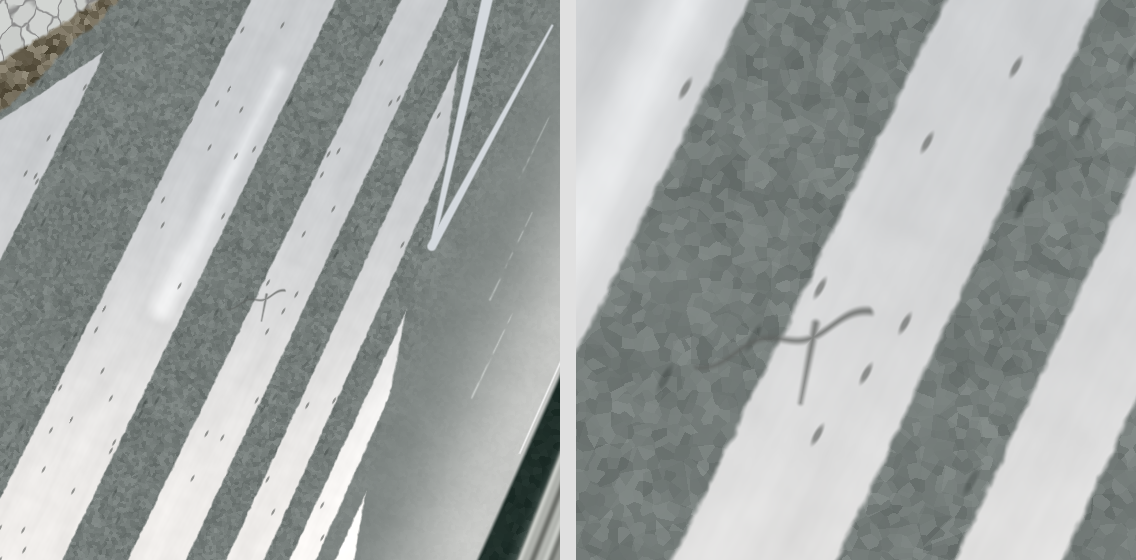
Left: the whole. Right: its middle third, enlarged.
This texture is drawn by a Shadertoy shader. Its source:

```glsl
const int STRIPES = 6;
const vec3 ASPHALT = vec3(0.455, 0.485, 0.475);
const vec3 PAINT_CLEAN = vec3(0.94, 0.93, 0.92);
const vec3 PAINT_WORN = vec3(0.79, 0.80, 0.81);
const vec3 PANEL_LIGHT = vec3(0.78, 0.785, 0.775);
const vec3 SEAL = vec3(0.12, 0.18, 0.16);
const vec3 SOIL = vec3(0.43, 0.40, 0.33);
const vec3 TWIG = vec3(0.38, 0.39, 0.38);

// Stripe edges: left x at bottom and top, then right x at bottom and top
const vec4 EDGES[STRIPES] = vec4[](
    vec4(-1.50, -1.00, -0.27, 0.235), vec4(-0.055, 0.449, 0.111, 0.599),
    vec4(0.228, 0.716, 0.332, 0.801), vec4(0.404, 0.869, 0.471, 0.927),
    vec4(0.517, 0.987, 0.564, 1.011), vec4(0.599, 1.054, 0.70, 1.20));
// Steeper right edge that cuts a stripe to a point, at bottom and top
const vec2 TAPERS[STRIPES] = vec2[](
    vec2(-0.15, 0.218), vec2(2.0), vec2(2.0),
    vec2(0.691, 0.835), vec2(0.640, 0.831), vec2(0.632, 0.802));

vec2 hash2(vec2 p) {
    vec3 q = fract(p.xyx * vec3(0.1031, 0.1030, 0.0973));
    q += dot(q, q.yzx + 33.33);
    return fract((q.xx + q.yz) * q.zy);
}

// Cellular noise: distance to nearest point, its random id, gap to the second
vec3 cells(vec2 p) {
    vec2 base = floor(p);
    vec3 best = vec3(9.0, 0.0, 9.0);
    for (int j = -1; j <= 1; j++)
    for (int i = -1; i <= 1; i++) {
        vec2 c = base + vec2(i, j);
        vec2 h = hash2(c);
        float d = length(c + h - p);
        if (d < best.x) best = vec3(d, fract(h.x * 7.0 + h.y * 13.0), best.x);
        else best.z = min(best.z, d);
    }
    return vec3(best.xy, best.z - best.x);
}

float waves(vec2 p) {
    float sum = 0.0, amp = 0.5;
    for (int i = 0; i < 4; i++) {
        sum += amp * sin(p.x + 1.7 * sin(p.y)) * cos(p.y * 0.8 + p.x * 0.3);
        p = mat2(1.5, 1.1, -1.1, 1.5) * p + 2.3;
        amp *= 0.55;
    }
    return sum;
}

float cover(float d, float soft) { return smoothstep(soft, -soft, d); }

// Straight stroke whose half width runs from ra to rb
float stroke(vec2 p, vec2 a, vec2 b, float ra, float rb) {
    vec2 ab = b - a;
    float t = clamp(dot(p - a, ab) / dot(ab, ab), 0.0, 1.0);
    return length(p - a - t * ab) - mix(ra, rb, t);
}

float stripe(vec2 p, vec4 edge, vec2 taper) {
    float right = min(mix(edge.z, edge.w, p.y), mix(taper.x, taper.y, p.y));
    return 0.9 * max(mix(edge.x, edge.y, p.y) - p.x, p.x - right);
}

// Sparse dashes lying along the stripes
float dashes(vec2 across, vec2 scale, float share) {
    vec3 c = cells(across * scale);
    return cover(c.x - 0.13, 0.07) * step(c.y, share);
}

vec3 paintColor(vec2 p, vec2 lane) {
    vec3 col = mix(PAINT_CLEAN, PAINT_WORN, smoothstep(0.0, 0.8, p.y));
    col += 0.07 * smoothstep(0.43, 0.60, lane.x);
    col += 0.10 * cover(stroke(p, vec2(0.50, 0.87), vec2(0.29, 0.45), 0.008, 0.018), 0.016);
    col += 0.025 * waves(lane * vec2(75.0, 11.0)) + 0.015 * waves(p * 60.0);
    return mix(col, TWIG, 0.65 * dashes(lane, vec2(60.0, 24.0), 0.09));
}

vec3 groundColor(vec2 p, vec2 lane, float s) {
    float road = 1.0 - smoothstep(-0.40, -0.22, s);
    float grain = cells(p * 150.0).y + 0.6 * cells(p * 65.0).y - 0.8;
    vec3 col = mix(ASPHALT, PANEL_LIGHT, 0.15 * (1.0 - road) + 0.85 * smoothstep(-0.25, -0.01, s));
    col += grain * mix(0.015, 0.085, road) + 0.018 * waves(p * 23.0);
    col -= 0.09 * road * dashes(lane, vec2(50.0, 18.0), 0.12);
    // Broken scratches on the smooth panel
    for (int i = 0; i < 3; i++) {
        float k = float(i);
        vec2 top = vec2(0.985 - 0.035 * k, 0.80 - 0.18 * k);
        float d = stroke(p, top, top - vec2(0.075, 0.155), 0.0005, 0.0015);
        col += 0.17 * cover(d, 0.0025) * smoothstep(-0.35, 0.25, waves(p * 55.0 + k));
    }
    return col;
}

void mainImage(out vec4 fragColor, in vec2 fragCoord) {
    vec2 p = fragCoord / iResolution.xy;
    float soft = max(0.0022, 0.8 / iResolution.y);
    vec2 lane = vec2(p.x - 0.488 * p.y, p.y);
    float s = p.x - 0.853 - 0.447 * p.y;
    vec2 rough = p + 0.0018 * vec2(waves(p * 140.0), waves(p.yx * 110.0));

    // Painted stripes; the first one ends below the soil
    float paint = 1e3;
    for (int i = 0; i < STRIPES; i++) {
        float d = stripe(rough, EDGES[i], TAPERS[i]);
        if (i == 0) d = max(d, rough.y - 0.785 - 0.66 * rough.x);
        paint = min(paint, d);
    }
    vec3 col = mix(groundColor(p, lane, s), paintColor(p, lane), cover(paint, soft));

    // Forked thin lines
    vec2 fork = vec2(0.771, 0.56);
    float lines = min(stroke(p, vec2(0.872, 1.01), fork, 0.010, 0.004),
                      stroke(p, vec2(0.986, 0.954), fork, 0.002, 0.008));
    col = mix(col, vec3(0.83, 0.85, 0.87), cover(lines, soft));

    // Soil bank and cracked pale corner
    vec2 bank = p + 0.008 * vec2(waves(p * 50.0), waves(p.yx * 65.0));
    vec3 crumbs = cells(p * 85.0);
    vec3 cracks = cells(bank * vec2(28.0, 17.0));
    col = mix(col, SOIL + 0.30 * (crumbs.y - 0.5), cover(0.795 + 0.97 * bank.x - bank.y, 0.006));
    vec3 pale = mix(vec3(0.55), vec3(0.81, 0.82, 0.81), smoothstep(0.0, 0.12, cracks.z));
    col = mix(col, pale + 0.06 * (cracks.y - 0.5), cover(0.89 + 0.62 * bank.x - bank.y, 0.005));

    // Fallen twig
    vec2 bent = p + vec2(0.0, 0.004 * sin(p.x * 110.0));
    float twig = min(stroke(bent, vec2(0.405, 0.450), vec2(0.508, 0.479), 0.001, 0.002),
                     stroke(p, vec2(0.476, 0.474), vec2(0.467, 0.427), 0.002, 0.001));
    col = mix(col, TWIG, 0.75 * cover(twig, soft));

    // Bright rim, dark seal and streaked trim
    float rim = max(abs(s + 0.010) - 0.0015, 0.19 - p.y);
    col = mix(col, vec3(0.96), cover(rim, soft));
    vec3 seal = SEAL + 0.05 * (crumbs.y - 0.5) + 0.10 * smoothstep(0.045, 0.07, s);
    col = mix(col, seal, cover(-s, 0.005));
    float outer = s - 0.070 + 0.05 * p.y;
    vec3 trim = vec3(0.63, 0.64, 0.62) + 0.14 * sin(outer * 170.0) + 0.06 * sin(outer * 390.0);
    col = mix(col, trim, cover(-outer, 0.006));

    fragColor = vec4(clamp(col, 0.0, 1.0), 1.0);
}
```
